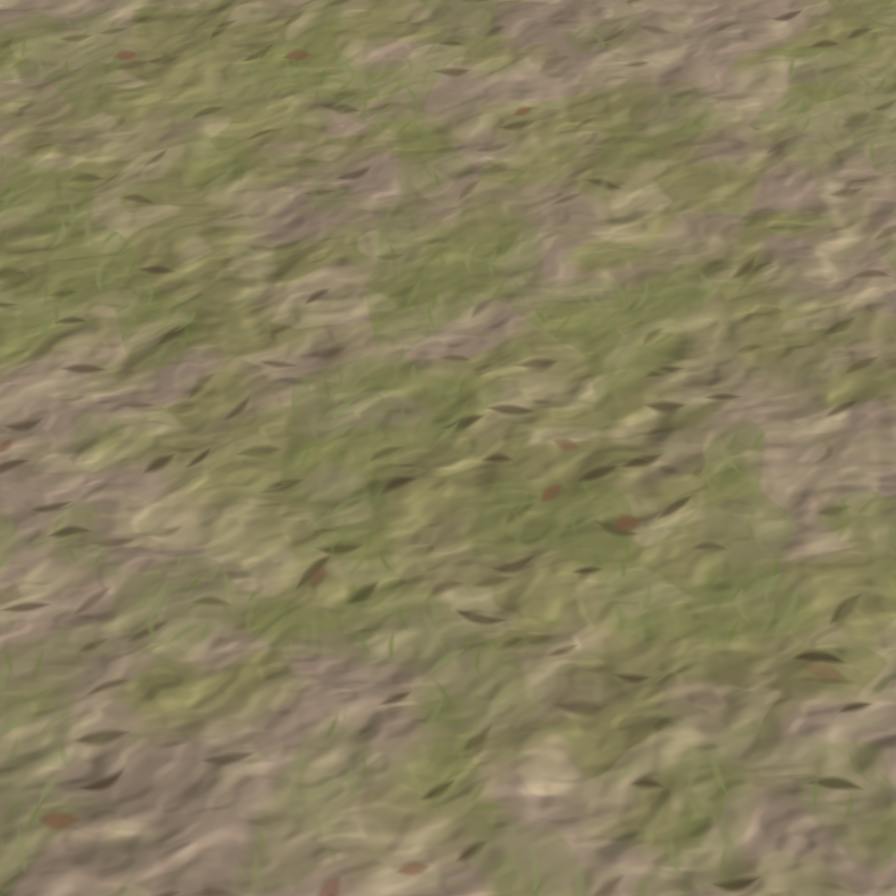
Give the GLSL for this texture, as a WebGL 1 fragment shader.

```glsl
precision highp float;
uniform vec2 u_resolution;

const vec3 SOIL = vec3(0.555, 0.488, 0.418);
const vec3 GRASS = vec3(0.510, 0.485, 0.335);
const vec3 STRAW = vec3(0.640, 0.585, 0.470);
const vec3 SHADOW = vec3(0.270, 0.225, 0.165);
const vec3 PALE_BLADE = vec3(0.580, 0.580, 0.420);
const vec3 GREEN_BLADE = vec3(0.400, 0.450, 0.230);
const vec3 DEAD_LEAF = vec3(0.470, 0.330, 0.250);
const float SLOPE = 0.34;

vec2 hash2(vec2 p) {
  vec2 d = vec2(dot(p, vec2(127.1, 311.7)), dot(p, vec2(269.5, 183.3)));
  return fract(sin(d) * 43758.545);
}

// Coordinates along and across an axis at the given angle
vec2 alongAxis(vec2 p, float angle) {
  float c = cos(angle), s = sin(angle);
  return vec2(c * p.x + s * p.y, c * p.y - s * p.x);
}

// Soft cellular noise: random cell tones blended by distance
float clumps(vec2 p, float sharpness) {
  vec2 cell = floor(p);
  float total = 0.0, weights = 0.0;
  for (int j = -1; j <= 1; j++) {
    for (int i = -1; i <= 1; i++) {
      vec2 id = cell + vec2(float(i), float(j));
      vec2 offset = id + hash2(id) - p;
      float weight = exp(-sharpness * dot(offset, offset));
      total += weight * hash2(id + 57.3).x;
      weights += weight;
    }
  }
  return total / weights;
}

// Light on one side of each clump, shade on the other
float relief(vec2 p, float sharpness) {
  return clumps(p, sharpness) - clumps(p + vec2(-0.25, 0.5), sharpness);
}

// Scattered tapered, bent strokes: x is coverage, y a random tint
vec2 strokes(vec2 p, float share, vec2 size, float spread, float softness) {
  vec2 cell = floor(p);
  vec2 result = vec2(0.0);
  for (int j = -1; j <= 1; j++) {
    for (int i = -1; i <= 1; i++) {
      vec2 id = cell + vec2(float(i), float(j));
      vec2 place = hash2(id + 11.7);
      vec2 trait = hash2(id + 83.1);
      vec2 q = alongAxis(p - id - 0.2 - 0.6 * place, spread * (trait.x - 0.5));
      vec2 extent = size * mix(0.55, 1.0, trait.y);
      q.y += (place.x - 0.5) * q.x * q.x;
      float along = q.x / extent.x;
      float edge = abs(q.y) - extent.y * (1.0 - along * along);
      float cover = 1.0 - smoothstep(-softness, softness, edge);
      cover *= step(hash2(id + 29.9).x, share) * mix(0.5, 1.0, place.y);
      if (cover > result.x) result = vec2(cover, trait.y);
    }
  }
  return result;
}

void main() {
  vec2 uv = gl_FragCoord.xy / u_resolution;

  // Ground recedes upwards; its streaks climb to the right
  vec2 ground = vec2(uv.x - 0.5, uv.y) * (1.0 + 0.5 * uv.y);
  vec2 slanted = alongAxis(ground, SLOPE);
  slanted.y += 0.006 * sin(slanted.x * 31.0 + 2.0 * sin(slanted.y * 23.0));
  vec2 grain = slanted * vec2(0.55, 1.0);
  float contrast = mix(1.1, 0.7, uv.y);

  // Bare soil, grass patches and dry straw
  float cover = 0.55 * clumps(grain * 7.0 + 3.1, 5.0)
              + 0.45 * clumps(grain * 19.0, 5.0);
  float grassiness = smoothstep(0.34, 0.64, cover + 0.16 * (uv.y - 0.45));
  vec3 color = mix(SOIL, GRASS, grassiness);
  float dry = smoothstep(0.52, 0.85, clumps(grain * 27.0 + 41.0, 6.0));
  color = mix(color, STRAW, 0.6 * dry);

  // Uneven clods and fine litter
  float tone = 0.16 * (clumps(grain * 13.0 + 9.0, 5.0) - 0.5)
             + 0.30 * relief(grain * 32.0, 6.0)
             + 0.20 * relief(grain * 70.0 + 5.0, 6.0);
  color *= 1.0 + contrast * tone;

  // Dark hollows under the clumps
  vec2 hollow = strokes(slanted * 14.0, 0.34, vec2(0.42, 0.11), 1.0, 0.07);
  color = mix(color, SHADOW, 0.75 * contrast * hollow.x);

  // Blades lying along the slope
  vec2 lying = strokes(slanted * 17.0 + 7.3, 0.42, vec2(0.60, 0.10), 1.5, 0.08);
  vec3 lyingColor = mix(GREEN_BLADE, PALE_BLADE, lying.y);
  color = mix(color, lyingColor, 0.55 * lying.x * mix(0.5, 1.0, grassiness));

  // Upright blades gathered into a few tufts
  float tuft = smoothstep(0.58, 0.76, clumps(ground * 9.0 + 17.0, 8.0));
  vec2 upright = alongAxis(ground, 1.35);
  vec2 blade = strokes(upright * 26.0, 0.75, vec2(0.75, 0.13), 1.6, 0.09);
  vec3 bladeColor = mix(GREEN_BLADE, PALE_BLADE, 0.8 * blade.y);
  color = mix(color, GREEN_BLADE, 0.25 * tuft);
  color = mix(color, bladeColor, 0.65 * tuft * blade.x);

  // Rare fallen leaves
  vec2 fallen = strokes(slanted * 12.0 + 31.0, 0.06, vec2(0.30, 0.14), 2.0, 0.06);
  color = mix(color, DEAD_LEAF, 0.7 * fallen.x);

  gl_FragColor = vec4(color, 1.0);
}
```
